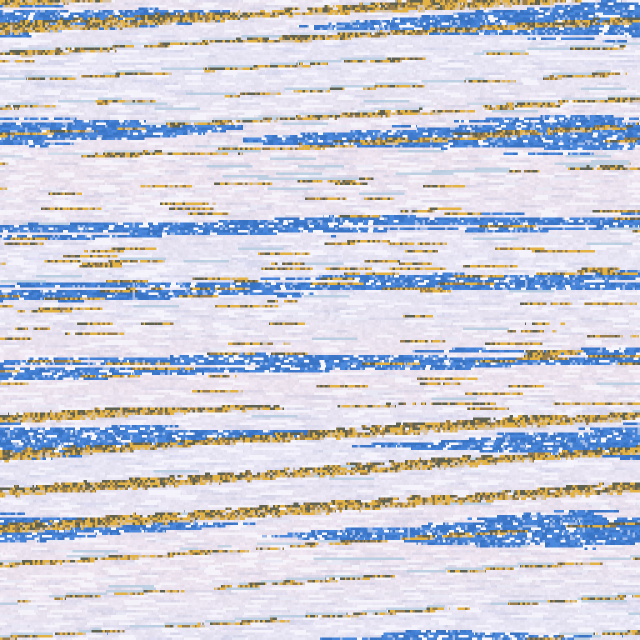
A Shadertoy shader for this texture:

```glsl
const float ROWS = 256.0;       // woven rows per canvas height
const float GRAINS = 128.0;     // coarse grains per canvas width
const float DASHES = 10.0;      // dash slots per row
const float TOP_TILT = 0.055;
const float LOW_TILT = 0.066;
const float TOP_GAP = 0.0415;   // thread spacing
const float LOW_GAP = 0.057;
const float THIN = 0.0023;      // thread half widths
const float THICK = 0.0075;

const vec3 LAVENDER = vec3(0.905, 0.895, 0.955);
const vec3 PINK = vec3(0.930, 0.890, 0.930);
const vec3 WHITE = vec3(0.970, 0.965, 0.990);
const vec3 DEEP_BLUE = vec3(0.220, 0.450, 0.770);
const vec3 BLUE = vec3(0.300, 0.540, 0.870);
const vec3 SKY = vec3(0.610, 0.720, 0.900);
const vec3 MIST = vec3(0.690, 0.790, 0.870);
const vec3 OLIVE = vec3(0.380, 0.390, 0.320);
const vec3 BRONZE = vec3(0.600, 0.490, 0.300);
const vec3 GOLD = vec3(0.890, 0.700, 0.270);
const vec3 TAN = vec3(0.840, 0.765, 0.660);

// Blue bands: depth from top, half thickness, widest x, half length
const vec4 BANDS[8] = vec4[8](
    vec4(0.033, 0.034, 0.95, 0.52), vec4(0.210, 0.034, 0.88, 0.58),
    vec4(0.353, 0.017, 0.50, 4.00), vec4(0.447, 0.018, 0.50, 4.00),
    vec4(0.568, 0.020, 0.50, 4.00), vec4(0.688, 0.032, 0.05, 0.54),
    vec4(0.828, 0.032, 0.90, 0.52), vec4(1.000, 0.018, 0.68, 0.26));

float hash(vec2 p) {
    vec3 q = fract(p.xyx * 0.1031);
    q += dot(q, q.yzx + 33.33);
    return fract((q.x + q.y) * q.z);
}

float gradientDot(vec2 cell, vec2 offset) {
    float angle = 6.2832 * hash(cell);
    return dot(vec2(cos(angle), sin(angle)), offset);
}

float gradientNoise(vec2 p) {
    vec2 i = floor(p), f = fract(p);
    vec2 u = f * f * f * (f * (f * 6.0 - 15.0) + 10.0);
    vec2 e = vec2(1.0, 0.0);
    return mix(mix(gradientDot(i, f), gradientDot(i + e, f - e), u.x),
               mix(gradientDot(i + e.yx, f - e.yx), gradientDot(i + 1.0, f - 1.0), u.x), u.y);
}

// Random value held along a horizontal run of one row
float runValue(float row, float x, float count, float seed) {
    float shift = 17.0 * hash(vec2(row, seed));
    return hash(vec2(floor(x * count + shift) + seed * 7.0, row + seed));
}

vec3 metal(float tone) {
    vec3 c = mix(OLIVE, BRONZE, step(0.28, tone));
    c = mix(c, GOLD, step(0.46, tone));
    return mix(c, TAN, step(0.77, tone));
}

vec3 weave(vec2 p) {
    float x = p.x;
    float row = floor(p.y * ROWS);
    float depth = 1.0 - (row + 0.5) / ROWS;
    float grain = hash(vec2(floor(x * GRAINS + 9.0 * hash(vec2(row, 3.0))), row));
    float fine = hash(vec2(floor(x * GRAINS * 2.0) + 311.0, row));
    float hatch = gradientNoise(vec2((x + 2.2 * depth) * 48.0, depth * 90.0));

    // Rows lean at the top and bottom and lie flat between
    float topLean = 1.0 - smoothstep(0.20, 0.34, depth);
    float lowLean = smoothstep(0.615, 0.65, depth);
    float lean = topLean + lowLean;
    float s = depth + x * (TOP_TILT * topLean + LOW_TILT * lowLean);

    // Pale mottled ground
    float rosy = 0.5 + 0.5 * cos(6.2832 * (s - 0.275) / 0.31);
    vec3 color = mix(LAVENDER, PINK, rosy * (0.6 + 0.4 * fine));
    color += 0.045 * (grain - 0.5) + 0.025 * (fine - 0.5);
    color = mix(color, WHITE, 0.8 * step(0.78, runValue(row, x, 40.0, 1.0)));
    color -= vec3(0.05, 0.04, 0.02) * step(0.84, runValue(row, x, 26.0, 2.0));
    color = mix(color, MIST, 0.8 * step(0.978, runValue(row, x, 14.0, 4.0)));

    // Ragged blue bands
    float cover = 0.0;
    for (int i = 0; i < 8; i++) {
        vec4 band = BANDS[i];
        float dx = fract(x - band.z + 0.5) - 0.5;
        float taper = max(1.0 - abs(dx) / band.w, 0.001);
        float d = abs(depth - band.x + 0.02 * dx);
        cover = max(cover, 1.0 - d / (band.y * taper));
    }
    float ragged = cover + 0.55 * (runValue(row, x, 7.0, 5.0) - 0.5);
    float flatGap = (1.0 - lean) * step(0.80, runValue(row, x, 2.5, 6.0));
    float blueMask = step(0.16, ragged) * step(0.001, cover) * (1.0 - flatGap);
    vec3 blue = mix(DEEP_BLUE, BLUE, smoothstep(0.1, 0.8, grain + 0.5 * hatch));
    blue = mix(blue, SKY, step(0.87, fine));
    blue = mix(blue, WHITE, step(0.90, grain + 0.35 * max(hatch, 0.0)));
    color = mix(color, blue, blueMask);

    // Leaning metallic threads, dark above and gold below
    float gap = depth < 0.48 ? TOP_GAP : LOW_GAP;
    float start = depth < 0.48 ? 0.003 : 0.5 * LOW_GAP;
    float index = floor((s - start) / gap + 0.5);
    float center = start + index * gap;
    float d = s - center;
    float cycle = abs(mod(center + 0.43, 0.78) - 0.39);
    float heavy = smoothstep(0.16, 0.08, cycle);
    heavy += 0.3 * smoothstep(0.05, 0.02, abs(center - 0.235));
    float swell = 1.0 + 0.7 * gradientNoise(vec2(x * 3.0, index * 5.3));
    float halfWidth = mix(THIN, THICK, heavy) * swell;
    float present = step(runValue(row, x, 11.0, 8.0), lean * (0.72 + 0.28 * heavy));
    float mist = step(abs(d + halfWidth + 0.002), 0.002) * (1.0 - heavy);
    color = mix(color, MIST, 0.75 * mist * present * (1.0 - blueMask));
    float thread = step(abs(d), halfWidth * (0.8 + 0.4 * grain)) * present;
    thread *= step(hatch, 0.30 + 0.2 * step(0.0, d));
    float tone = 0.48 + 0.22 * d / halfWidth + 0.75 * (fine - 0.5) + 0.3 * hatch;
    color = mix(color, metal(tone), thread);

    // Short metallic dashes in the flat zone
    float slot = x * DASHES + 17.0 * hash(vec2(row, 9.0));
    float pick = hash(vec2(floor(slot) + 63.0, row + 9.0));
    float along = fract(slot);
    float crowd = 0.075 + 0.13 * smoothstep(0.04, 0.01, abs(depth - 0.405));
    crowd += 0.07 * smoothstep(0.0, 0.3, cover);
    float dash = step(pick, crowd * (1.0 - lean));
    dash *= step(along, 0.45 + 0.55 * hash(vec2(row, floor(slot)))) * step(hatch, 0.36);
    color = mix(color, metal(0.25 + 0.4 * along + 0.6 * (fine - 0.4)), dash);
    return color;
}

void mainImage(out vec4 fragColor, in vec2 fragCoord) {
    // Four samples per pixel smooth the edges
    vec3 sum = vec3(0.0);
    for (int i = 0; i < 4; i++) {
        vec2 offset = vec2(i % 2, i / 2) * 0.5 - 0.25;
        sum += weave((fragCoord + offset) / iResolution.xy);
    }
    fragColor = vec4(clamp(sum * 0.25, 0.0, 1.0), 1.0);
}
```
